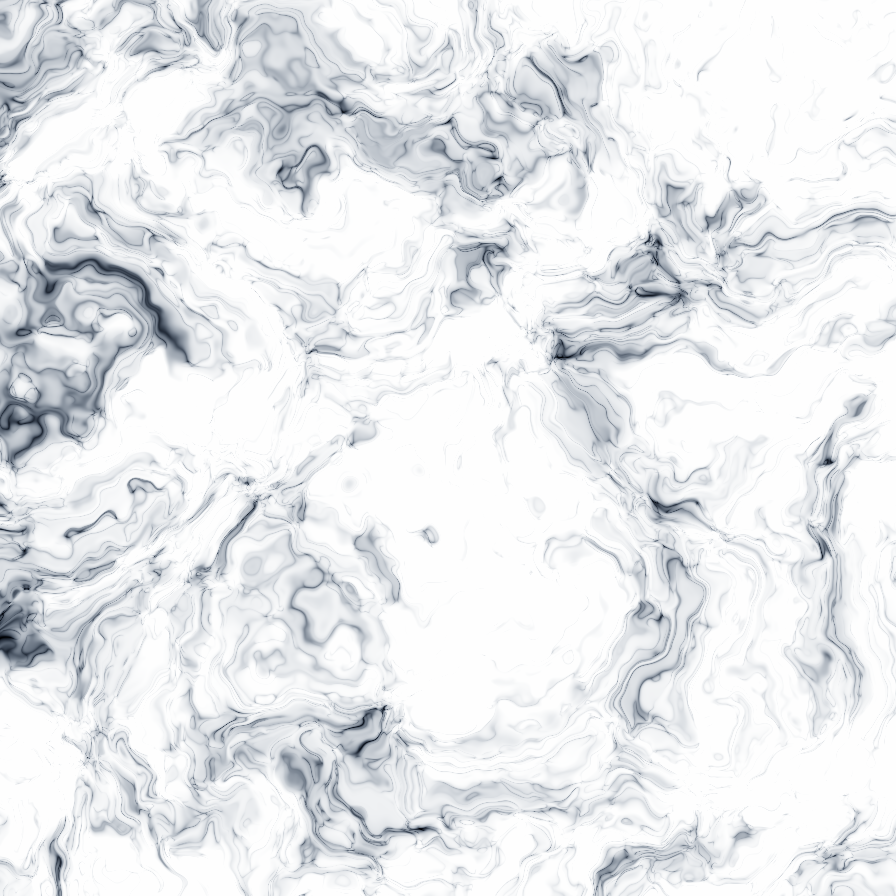
Write a Shadertoy shader that draws this texture.

```glsl
// White marble crossed by smoky blue-grey veins.
// Broad vein bands, cloudy patches, smoke and broken ridged wisps share a
// twice folded domain; their sum drives an ink density that absorbs light.

const vec3 PAPER = vec3(0.997, 0.998, 0.998);
const vec3 ABSORPTION = vec3(1.0, 0.89, 0.76);
const mat2 TURN = mat2(0.8, 0.6, -0.6, 0.8);
const float NOISE_DEVIATION = 0.21;

// Random unit vector for a lattice cell
vec2 gradientAt(vec2 cell) {
    vec3 h = fract(cell.xyx * vec3(0.1031, 0.1030, 0.0973));
    h += dot(h, h.yzx + 33.33);
    return normalize(fract((h.xx + h.yz) * h.zy) - 0.4999);
}

float gradientNoise(vec2 p) {
    vec2 cell = floor(p);
    vec2 f = p - cell;
    vec2 blend = f * f * f * (f * (f * 6.0 - 15.0) + 10.0);
    vec2 right = vec2(1.0, 0.0);
    vec2 up = vec2(0.0, 1.0);
    float a = dot(gradientAt(cell), f);
    float b = dot(gradientAt(cell + right), f - right);
    float c = dot(gradientAt(cell + up), f - up);
    float d = dot(gradientAt(cell + 1.0), f - 1.0);
    return mix(mix(a, b, blend.x), mix(c, d, blend.x), blend.y);
}

// Fractal noise scaled to a deviation of about one
float fractalNoise(vec2 p, int octaves, float gain) {
    float sum = 0.0, power = 0.0, amplitude = 1.0;
    for (int i = 0; i < octaves; i++) {
        sum += amplitude * gradientNoise(p);
        power += amplitude * amplitude;
        amplitude *= gain;
        p = TURN * p * 2.03 + 17.3;
    }
    return sum / (NOISE_DEVIATION * sqrt(power));
}

// Folds the plane so that noise is drawn out into strands
vec2 foldDomain(vec2 p, float frequency, float amount, int octaves) {
    vec2 q = TURN * p * frequency;
    return p + amount * vec2(fractalNoise(q + 41.7, octaves, 0.5),
                             fractalNoise(q + 83.2, octaves, 0.5));
}

// Thin crests on several scales, broken into short lengths,
// with mean near zero and deviation near one
float wisps(vec2 p, float frequency, float gain) {
    float sum = 0.0, power = 0.0, amplitude = 1.0;
    vec2 q = p * frequency;
    for (int i = 0; i < 5; i++) {
        float n = gradientNoise(q);
        float crest = exp(-sqrt(n * n + 0.0002) / 0.09);
        float breakup = smoothstep(-0.25, 0.3, gradientNoise(q * 0.8 + 31.9));
        sum += amplitude * (crest * breakup - 0.14) / 0.19;
        power += amplitude * amplitude;
        amplitude *= gain;
        q = TURN * q * 1.95 + 9.1;
    }
    return sum / sqrt(power);
}

// Broad bands along the zero line of a slow noise
float veinBand(vec2 p, float frequency) {
    return (0.8 - abs(fractalNoise(p * frequency + 5.4, 4, 0.45))) / 0.6;
}

void mainImage(out vec4 fragColor, in vec2 fragCoord) {
    vec2 uv = fragCoord / iResolution.y;
    vec2 folded = foldDomain(uv, 2.5, 0.06, 5);
    vec2 crumpled = foldDomain(folded, 11.0, 0.009, 3);
    vec2 drifted = mix(uv, crumpled, 0.7);

    // Combine the large forms with the filaments
    float band = veinBand(TURN * drifted, 2.0);
    float patches = fractalNoise(drifted * 4.0 + 23.6, 4, 0.5);
    float smoke = fractalNoise(crumpled * 15.0 + 61.3, 3, 0.75);
    float strands = wisps(crumpled + 3.7, 4.6, 0.95);
    float depth = 0.5 * band + 0.58 * patches + 0.3 * smoke + 0.6 * strands;

    // Ink density and the light left after absorption
    float ink = max(0.1 * exp(1.02 * depth) - 0.06, 0.0);
    fragColor = vec4(PAPER * exp(-ink * ABSORPTION), 1.0);
}
```
